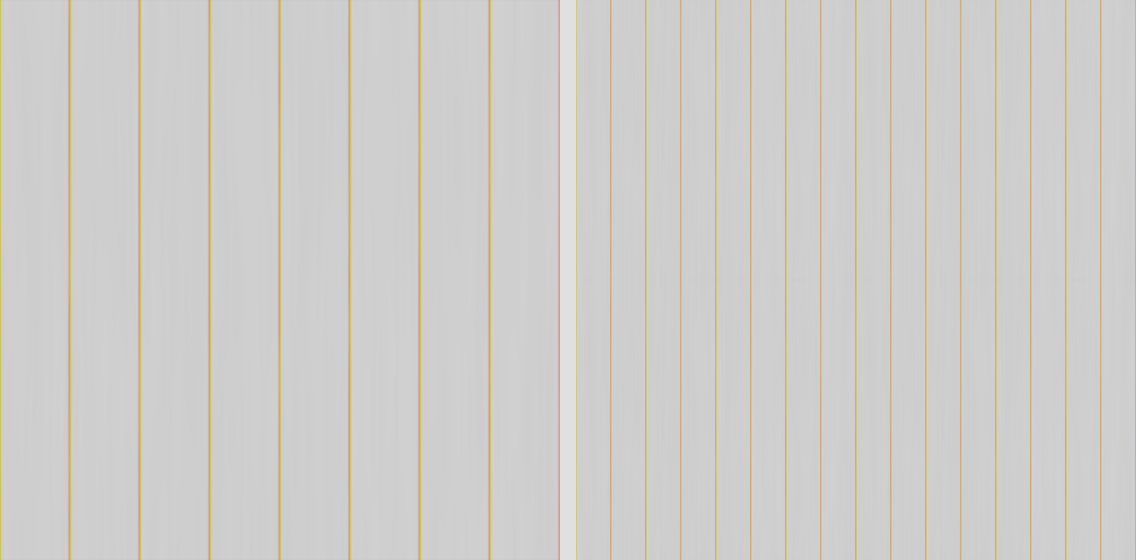
Left, the tile; right, the same tile 2 across and 2 down.
Reproduce this pattern procedurally as a Shadertoy shader.

```glsl
// Pale grey vertical planks with faint wood grain and thin gold seams shaded rose on the left.

const float PLANKS       = 8.0;                     // repeats across the canvas
const vec3  PLANK_GREY   = vec3(0.81);
const vec3  GOLD_ABSORB  = vec3(-0.012, 0.0, 0.52); // light removed by the gold seam
const vec3  ROSE_ABSORB  = vec3(0.0, 0.16, 0.0);    // light removed by its rose edge
const float GOLD_SIGMA   = 0.00162;                 // soft widths, in canvas units
const float ROSE_SIGMA   = 0.00148;
const float ROSE_OFFSET  = -0.0015;
const float ROSE_WEAR    = 0.35;                    // variation along and between seams
const float FINE_GRAIN   = 0.010;
const float BROAD_GRAIN  = 0.008;
const float GRAIN_WOBBLE = 0.006;
const float PLANK_TONE   = 0.004;
const float END_SHADE    = 0.012;                   // faint joint where plank ends meet
const float END_SIGMA    = 0.0012;

float hash(vec2 p) {
    vec3 q = fract(vec3(p.xyx) * 0.1031);
    q += dot(q, q.yzx + 33.33);
    return fract((q.x + q.y) * q.z);
}

// Value noise that wraps after a whole number of cells.
float wrapNoise(vec2 uv, vec2 cells, float seed) {
    vec2 p = uv * cells;
    vec2 i = floor(p);
    vec2 f = fract(p);
    f = f * f * (3.0 - 2.0 * f);
    vec2 a = mod(i, cells);
    vec2 b = mod(i + 1.0, cells);
    return mix(mix(hash(a + seed), hash(vec2(b.x, a.y) + seed), f.x),
               mix(hash(vec2(a.x, b.y) + seed), hash(b + seed), f.x), f.y);
}

// Soft line profile, never narrower than a pixel can show.
float softLine(float d, float sigma, float pixel) {
    float s = max(sigma, 0.6 * pixel);
    return sigma / s * exp(-0.5 * d * d / (s * s));
}

// Long vertical fibres that drift slightly sideways.
float woodGrain(vec2 uv) {
    float drift = wrapNoise(uv, vec2(24.0, 5.0), 11.0) - 0.5;
    vec2 p = vec2(uv.x + GRAIN_WOBBLE * drift, uv.y);
    float fine  = wrapNoise(p, vec2(144.0, 4.0), 37.0) - 0.5;
    float broad = wrapNoise(p, vec2(48.0, 3.0), 71.0) - 0.5;
    return FINE_GRAIN * fine + BROAD_GRAIN * broad;
}

void mainImage(out vec4 fragColor, in vec2 fragCoord) {
    vec2 uv = fragCoord / iResolution.xy;
    vec2 pixel = 1.0 / iResolution.xy;

    // Plank surface
    float plank = floor(uv.x * PLANKS);
    float tone = PLANK_TONE * (hash(vec2(plank, 5.0)) - 0.5);
    vec3 color = PLANK_GREY + tone + woodGrain(uv);

    // End joint, centred on the canvas edge
    float endDistance = uv.y - round(uv.y);
    color -= END_SHADE * softLine(endDistance, END_SIGMA, pixel.y);

    // Gold seam with a worn rose edge
    float seam = round(uv.x * PLANKS);
    float d = uv.x - seam / PLANKS;
    float wear = wrapNoise(vec2(seam / PLANKS, uv.y), vec2(PLANKS, 12.0), 93.0) - 0.5;
    float rose = 1.0 + ROSE_WEAR * wear;
    color -= GOLD_ABSORB * softLine(d, GOLD_SIGMA, pixel.x);
    color -= ROSE_ABSORB * rose * softLine(d - ROSE_OFFSET, ROSE_SIGMA, pixel.x);

    fragColor = vec4(clamp(color, 0.0, 1.0), 1.0);
}
```
